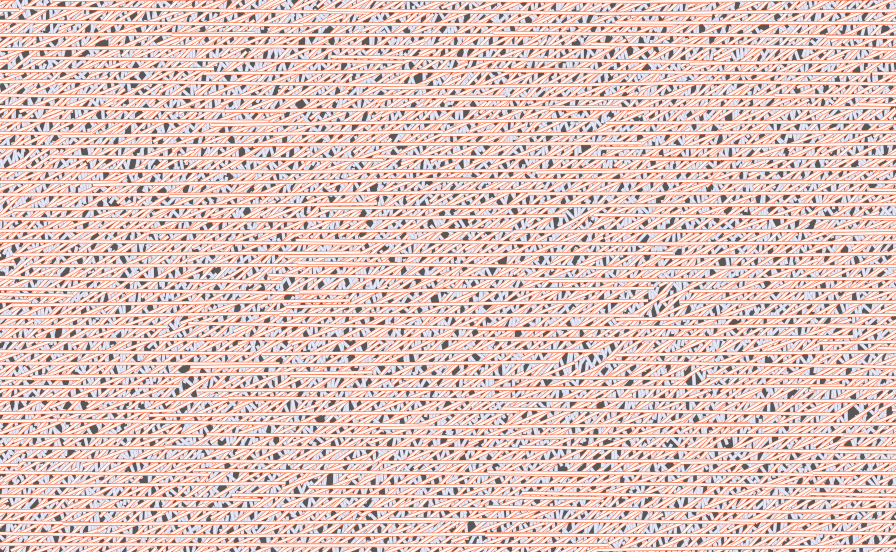
Give the GLSL for this pattern, as a WebGL 1 fragment shader.

```glsl
precision highp float;
// Woven thicket: outlined orange-and-white strips over pale strands on a dark ground.
uniform vec2 u_resolution;

// Lengths are in hundredths of the canvas height, angles in radians.
const float UNITS = 100.0;

const vec3 GROUND = vec3(0.34, 0.34, 0.345);
const vec3 STRAND_FILL = vec3(0.90, 0.91, 0.97);
const vec3 STRAND_EDGE = vec3(0.74, 0.74, 0.82);
const vec3 STRIP_FILL = vec3(1.0, 0.96, 0.945);
const vec3 STRIP_EDGE = vec3(0.98, 0.40, 0.21);

const float STRAND_HALF = 0.31;
const float STRAND_OUTLINE = 0.06;
const float STRIP_HALF = 0.32;
const float STRIP_OUTLINE = 0.085;

// Cell size: spacing along and across the direction of a layer.
const vec2 STRAND_CELL = vec2(5.0, 1.5);
const vec2 DIAGONAL_CELL = vec2(15.0, 2.5);
const vec2 LEVEL_CELL = vec2(60.0, 2.2);

const float STRAND_SPREAD = 0.5;
const float DIAGONAL_SPREAD = 0.13;
const float LEVEL_SPREAD = 0.018;
const vec2 JITTER = vec2(0.25, 0.25);

vec4 hash4(vec2 cell, float seed) {
  vec4 h = fract(vec4(cell.xyx, seed) * vec4(0.1031, 0.1030, 0.0973, 0.1099));
  h += dot(h, h.wzxy + 33.33);
  return fract((h.xxyz + h.yzzw) * h.zywx);
}

mat2 rotation(float angle) {
  float c = cos(angle), s = sin(angle);
  return mat2(c, -s, s, c);
}

float coverage(float distanceToEdge, float pixel) {
  return clamp(0.5 - distanceToEdge / pixel, 0.0, 1.0);
}

// Paints one layer of straight bars, one per cell of a staggered grid, each slightly turned.
vec3 paintBars(vec3 color, vec2 p, float angle, float spread, vec2 cellSize,
               float halfWidth, float outline, vec3 edge, vec3 fill, float seed) {
  float pixel = UNITS / u_resolution.y;
  vec2 q = rotation(angle) * p;
  float homeRow = floor(q.y / cellSize.y);
  for (int j = -2; j <= 2; j++) {
    float row = homeRow + float(j);
    float stagger = hash4(vec2(row, 7.0), seed).x;
    float homeColumn = floor(q.x / cellSize.x + stagger);
    for (int i = -1; i <= 1; i++) {
      vec2 cell = vec2(homeColumn + float(i), row);
      vec4 h = hash4(cell, seed);
      vec2 center = cell + 0.5 + (h.xy - 0.5) * JITTER - vec2(stagger, 0.0);
      vec2 local = rotation((h.z - 0.5) * 2.0 * spread) * (q - center * cellSize);
      float halfLength = cellSize.x * mix(0.5, 0.6, h.w);
      vec2 outside = abs(local) - vec2(halfLength, halfWidth);
      // The outline follows the long sides only, so bar ends stay open
      color = mix(color, edge, coverage(max(outside.x, outside.y), pixel));
      color = mix(color, fill, coverage(max(outside.x, outside.y + outline), pixel));
    }
  }
  return color;
}

vec3 paintStrands(vec3 color, vec2 p, float angle, float seed) {
  return paintBars(color, p, angle, STRAND_SPREAD, STRAND_CELL,
                   STRAND_HALF, STRAND_OUTLINE, STRAND_EDGE, STRAND_FILL, seed);
}

vec3 paintStrips(vec3 color, vec2 p, float angle, float spread, vec2 cellSize, float seed) {
  return paintBars(color, p, angle, spread, cellSize,
                   STRIP_HALF, STRIP_OUTLINE, STRIP_EDGE, STRIP_FILL, seed);
}

void main() {
  vec2 p = gl_FragCoord.xy / u_resolution.y * UNITS;
  vec3 color = GROUND;

  // Steep pale strands leaning both ways
  color = paintStrands(color, p, 1.2, 1.7);
  color = paintStrands(color, p, 1.95, 5.3);

  // Rising diagonals, then the nearly level strips on top
  color = paintStrips(color, p, 0.72, DIAGONAL_SPREAD, DIAGONAL_CELL, 11.9);
  color = paintStrips(color, p, 0.47, DIAGONAL_SPREAD, DIAGONAL_CELL, 17.1);
  color = paintStrips(color, p, 0.0, LEVEL_SPREAD, LEVEL_CELL, 23.6);

  gl_FragColor = vec4(color, 1.0);
}
```
